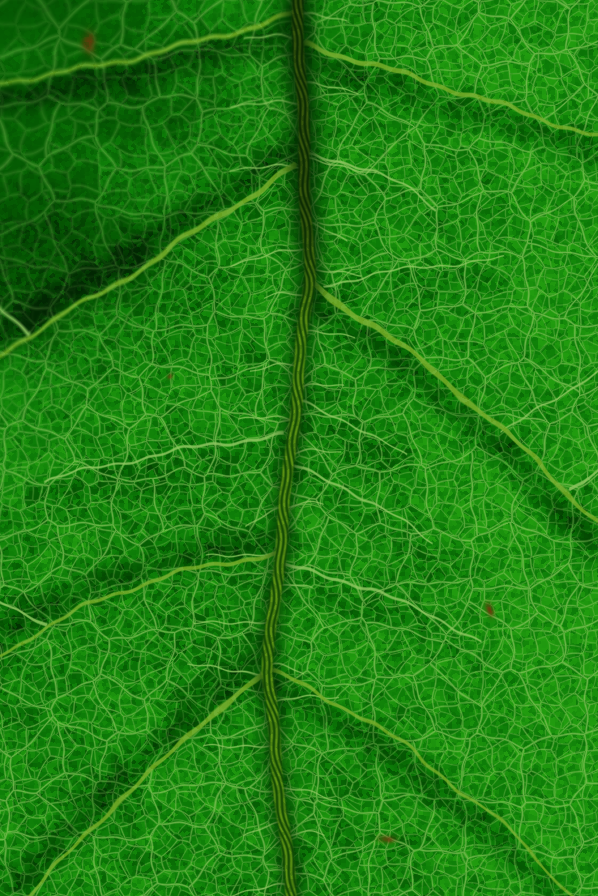
This texture is drawn by a Shadertoy shader. Its source:

```glsl
const vec3 DEEP = vec3(0.005, 0.15, 0.008);
const vec3 DARK = vec3(0.02, 0.36, 0.01);
const vec3 GREEN = vec3(0.05, 0.49, 0.03);
const vec3 BRIGHT = vec3(0.13, 0.61, 0.06);
const vec3 PALE = vec3(0.56, 0.78, 0.38);
const vec3 OLIVE = vec3(0.42, 0.65, 0.12);

vec2 hash2(vec2 p) {
    vec3 q = fract(p.xyx * vec3(0.1031, 0.103, 0.0973));
    q += dot(q, q.yzx + 33.33);
    return fract((q.xx + q.yz) * q.zy);
}

// Cellular noise: x = distance to the cell border, y = random cell value
vec2 cells(vec2 p, float scale) {
    p *= scale;
    vec2 base = floor(p), near = vec2(9.0), second = vec2(9.0);
    float id = 0.0;
    for (int j = -1; j <= 1; j++)
    for (int i = -1; i <= 1; i++) {
        vec2 cell = base + vec2(i, j);
        vec2 h = hash2(cell + scale);
        vec2 r = cell + 0.1 + 0.8 * h - p;
        if (dot(r, r) < dot(near, near)) {
            second = near;
            near = r;
            id = h.x;
        } else if (dot(r, r) < dot(second, second)) second = r;
    }
    float border = dot(0.5 * (near + second), normalize(second - near));
    return vec2(border / scale, id);
}

float midribX(float y) {
    return 0.298 + 0.107 * abs(min(y, 0.69) - 0.25)
         - 0.042 * max(y - 0.69, 0.0) + 0.0015 * sin(y * 38.0);
}

// Arched tapering vein: x = distance to its edge, y = shadow on one side
vec2 vein(vec2 p, vec2 root, vec2 tip, float sag, float width, float side) {
    vec2 span = tip - root;
    float u = clamp((p.x - root.x) / span.x, 0.0, 1.0);
    vec2 q = root + span * u + vec2(0.0, 4.0 * sag * u * (1.0 - u));
    float slope = (span.y + 4.0 * sag * (1.0 - 2.0 * u)) / span.x;
    float offset = (p.y - q.y) / sqrt(1.0 + slope * slope);
    float d = length(vec2(p.x - q.x, offset)) - width * mix(1.1, 0.7, u);
    float s = (offset - side * 0.016) / 0.02;
    return vec2(d, exp(-s * s) * smoothstep(0.04, 0.0, abs(p.x - q.x)));
}

vec2 join(vec2 a, vec2 b) { return vec2(min(a.x, b.x), max(a.y, b.y)); }

float line(float d, float soft) { return 1.0 - smoothstep(-soft, soft, d); }

float blob(vec2 p, vec2 center, vec2 size) {
    vec2 q = (p - center) / size;
    return exp(-dot(q, q));
}

void mainImage(out vec4 fragColor, in vec2 fragCoord) {
    vec2 p = fragCoord / iResolution.y;
    float px = 1.0 / iResolution.y;
    float blur = clamp((p.y - 0.35) * 1.5 - p.x * 2.2, 0.0, 1.0);
    float soft = 0.7 * px + 0.004 * blur;
    vec2 w = p + 0.0025 * sin(p.yx * vec2(61.0, 53.0)) + 0.0012 * sin(p.yx * 173.0 + 1.3);

    // Strong lateral veins
    vec2 major = vein(w, vec2(0.326, 0.984), vec2(-0.01, 0.907), -0.008, 0.0026, -1.0);
    major = join(major, vein(w, vec2(0.326, 0.814), vec2(-0.01, 0.6), -0.005, 0.0029, 1.0));
    major = join(major, vein(w, vec2(0.302, 0.38), vec2(-0.01, 0.264), 0.021, 0.0022, 1.0));
    major = join(major, vein(w, vec2(0.293, 0.248), vec2(0.025, -0.008), 0.011, 0.0026, 1.0));
    major = join(major, vein(w, vec2(0.345, 0.95), vec2(0.68, 0.844), 0.0, 0.0027, -1.0));
    major = join(major, vein(w, vec2(0.349, 0.682), vec2(0.68, 0.403), 0.018, 0.0031, -1.0));
    major = join(major, vein(w, vec2(0.3, 0.253), vec2(0.646, -0.006), 0.028, 0.002, -1.0));

    // Slender veins
    vec2 minor = vein(w, vec2(0.316, 0.514), vec2(0.05, 0.463), 0.006, 0.0015, -1.0);
    minor = join(minor, vein(w, vec2(0.341, 0.827), vec2(0.488, 0.766), 0.012, 0.0013, -1.0));
    minor = join(minor, vein(w, vec2(0.339, 0.551), vec2(0.45, 0.49), 0.006, 0.0011, -1.0));
    minor = join(minor, vein(w, vec2(0.326, 0.479), vec2(0.48, 0.395), 0.01, 0.0013, -1.0));
    minor = join(minor, vein(w, vec2(0.31, 0.369), vec2(0.534, 0.284), 0.013, 0.0016, -1.0));
    minor = join(minor, vein(w, vec2(0.68, 0.591), vec2(0.56, 0.515), 0.003, 0.0011, -1.0));
    minor = join(minor, vein(w, vec2(0.637, 0.455), vec2(0.68, 0.48), 0.0, 0.0017, -1.0));
    minor = join(minor, vein(w, vec2(0.05, 0.303), vec2(-0.01, 0.335), 0.002, 0.0015, 1.0));
    minor = join(minor, vein(w, vec2(0.033, 0.63), vec2(-0.01, 0.668), 0.0, 0.002, 1.0));
    minor = join(minor, vein(w, vec2(0.36, 0.682), vec2(0.56, 0.711), 0.004, 0.001, -1.0));

    // Short twigs along both sides of the midrib
    for (int i = 0; i < 28; i++) {
        vec2 h = hash2(vec2(i, 7));
        float side = i % 2 == 0 ? -1.0 : 1.0;
        float y = (float(i) + h.x) / 28.0;
        vec2 root = vec2(midribX(y), y);
        vec2 tip = root + vec2(side * (0.035 + 0.055 * h.y), 0.03 * (h.x - 0.6));
        minor.x = min(minor.x, vein(w, root, tip, 0.003, 0.0009, side).x);
    }

    // Nested vein network
    vec2 coarse = cells(w, 17.0), medium = cells(w, 37.0), fine = cells(w, 74.0);
    vec2 grain = cells(p, 210.0);
    float net = 0.72 * line(coarse.x - 0.0009, soft + 0.0004);
    net = max(net, (0.62 - 0.3 * blur) * line(medium.x - 0.0007, soft + 0.0004));
    net = max(net, 0.46 * (1.0 - smoothstep(0.05, 0.55, blur)) * line(fine.x - 0.0005, soft + 0.0004));

    // Blade tone: soft waves, cell variation and shaded hollows
    float waves = sin(p.x * 17.0 + 2.0 * sin(p.y * 9.0)) * sin(p.y * 21.0 + p.x * 8.0);
    float shade = blob(p, vec2(0.03, 0.72), vec2(0.17, 0.1)) + 0.9 * blob(p, vec2(0.0, 1.0), vec2(0.2, 0.08))
                + 0.4 * blob(p, vec2(0.12, 0.87), vec2(0.2, 0.05));
    float tone = 0.56 + 0.08 * waves + 0.16 * (medium.y - 0.5) * (1.0 - blur);
    tone += (0.42 * (grain.y - 0.5) + 0.2 * (fine.y - 0.5)) * (1.0 - 0.85 * blur);
    tone += 0.15 * smoothstep(0.3, 0.6, p.x) - 0.55 * shade - 0.42 * major.y - 0.16 * minor.y;
    vec3 color = mix(DEEP, DARK, smoothstep(-0.35, 0.25, tone));
    color = mix(color, GREEN, smoothstep(0.2, 0.55, tone));
    color = mix(color, BRIGHT, smoothstep(0.5, 0.95, tone));
    color = mix(color, PALE, net * (1.0 - 0.55 * min(shade, 1.0)) * (1.0 - 0.4 * major.y));

    // Veins over the blade
    color = mix(color, PALE, 0.85 * line(minor.x, soft + 0.0003));
    color = mix(color, mix(OLIVE, PALE, 0.35 * grain.y), 0.92 * line(major.x, soft + 0.0004));

    // Midrib with dark flanks and fibrous streaks
    float across = p.x - midribX(p.y);
    float upper = smoothstep(0.6, 0.78, p.y);
    float flank = exp(-pow(abs(across) / (0.014 + 0.004 * upper), 2.0));
    color = mix(color, DEEP, flank * (0.6 + 0.2 * upper));
    float streak = 0.5 + 0.5 * sin(across * 1150.0 + 3.0 * sin(p.y * 90.0) + p.y * 140.0);
    vec3 rib = mix(vec3(0.08, 0.29, 0.02), vec3(0.38, 0.59, 0.08), streak * (0.65 + 0.35 * grain.y));
    rib *= 1.0 - 0.42 * upper;
    color = mix(color, rib, line(abs(across) - 0.0062, px + 0.0012));

    // Small dry blemishes
    float dry = blob(w, vec2(0.102, 0.95), vec2(0.007, 0.012)) + blob(w, vec2(0.548, 0.319), vec2(0.004, 0.008));
    dry += blob(w, vec2(0.43, 0.062), vec2(0.009, 0.004)) + blob(w, vec2(0.189, 0.579), vec2(0.003));
    color = mix(color, vec3(0.42, 0.22, 0.05), min(dry * (0.6 + 0.4 * grain.y), 1.0));
    fragColor = vec4(color, 1.0);
}
```
